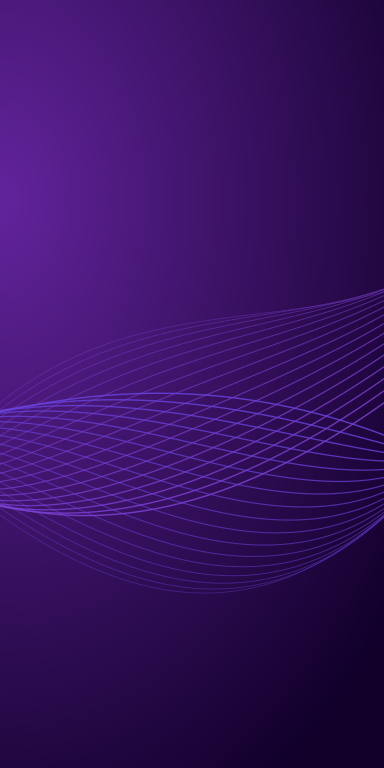
Write a Shadertoy shader that draws this background.

```glsl
const float LINE_COUNT = 17.0;
const vec3 GLOW_VIOLET = vec3(0.385, 0.14, 0.61);
const vec3 DEEP_INDIGO = vec3(0.07, 0.0, 0.17);
const vec3 ORCHID_LINE = vec3(0.49, 0.25, 0.83);
const vec3 BLUE_LINE = vec3(0.41, 0.26, 0.87);

// Cubic through four heights at x = 0, 1/3, 2/3 and 1
float cubicThrough(vec4 heights, float x) {
    float t = 3.0 * x;
    vec4 weights = vec4(
        -(t - 1.0) * (t - 2.0) * (t - 3.0) / 6.0,
        t * (t - 2.0) * (t - 3.0) / 2.0,
        -t * (t - 1.0) * (t - 3.0) / 2.0,
        t * (t - 1.0) * (t - 2.0) / 6.0);
    return dot(heights, weights);
}

// Cosine spacing gathers strands at the folds of the ribbon
float strandSpread(float u, float x) {
    float first = mix(0.7, -0.25, x);
    float last = mix(3.35, 1.75, x);
    float phase = mix(first, last, u);
    return (cos(first) - cos(phase)) / (cos(first) - cos(last));
}

float strandHeight(vec4 faintEdge, vec4 brightEdge, float u, float x) {
    return mix(cubicThrough(faintEdge, x), cubicThrough(brightEdge, x),
               strandSpread(u, x));
}

// Pixel coverage that stays correct for lines thinner than a pixel
float lineCoverage(float dist, float width, float pixel) {
    return clamp(0.5 * (width + pixel) - dist, 0.0, min(width, pixel)) / pixel;
}

vec3 backdrop(vec2 p) {
    float falloff = length((p - vec2(0.0, 1.48)) / vec2(1.0, 1.45));
    return mix(GLOW_VIOLET, DEEP_INDIGO, clamp(falloff / 1.25, 0.0, 1.0));
}

vec3 drawRibbon(vec3 base, vec2 p, vec4 faintEdge, vec4 brightEdge,
                vec3 tint, float pixel) {
    const float STEP = 0.004;
    vec3 color = base;
    for (float i = 0.0; i < LINE_COUNT; i++) {
        float u = i / (LINE_COUNT - 1.0);
        float height = strandHeight(faintEdge, brightEdge, u, p.x);
        float ahead = strandHeight(faintEdge, brightEdge, u, p.x + STEP);
        float slope = (ahead - height) / STEP;
        float dist = abs(p.y - height) / sqrt(1.0 + slope * slope);
        float width = mix(0.0021, 0.0037, u);
        float opacity = mix(0.4, 0.85, u);
        color = mix(color, tint, opacity * lineCoverage(dist, width, pixel));
    }
    return color;
}

void mainImage(out vec4 fragColor, in vec2 fragCoord) {
    vec2 p = fragCoord / iResolution.xy * vec2(1.0, 2.0);
    float pixel = 1.0 / iResolution.x;
    vec3 color = backdrop(p);

    // Rising ribbon
    color = drawRibbon(color, p, vec4(0.951, 1.122, 1.182, 1.240),
                       vec4(0.685, 0.664, 0.758, 0.951), ORCHID_LINE, pixel);

    // Sinking ribbon
    color = drawRibbon(color, p, vec4(0.659, 0.487, 0.471, 0.659),
                       vec4(0.927, 0.974, 0.956, 0.867), BLUE_LINE, pixel);

    fragColor = vec4(color, 1.0);
}
```
